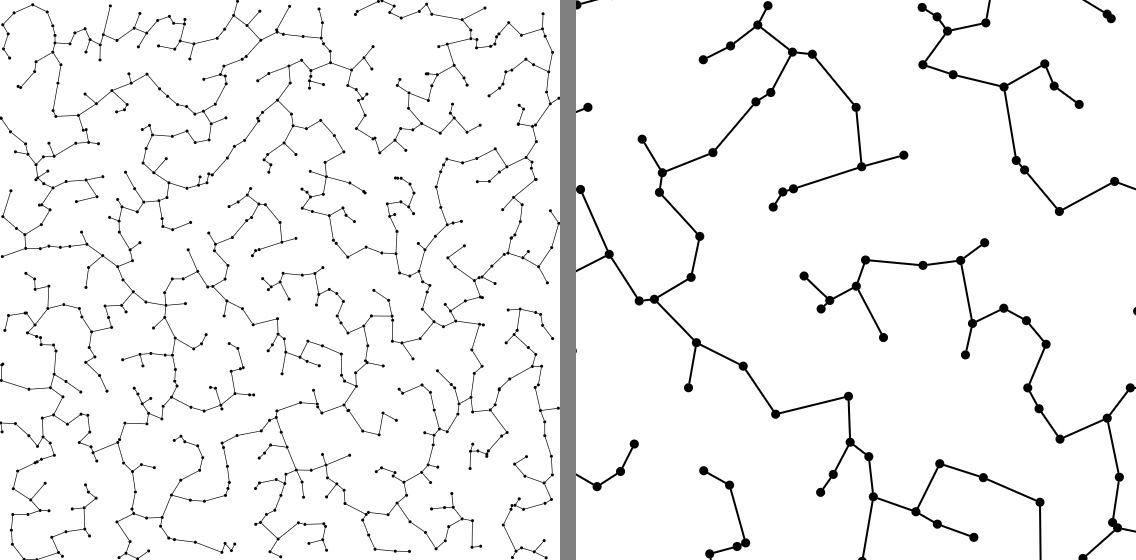
Left, the full canvas; right, a detail of the centre.
Give the GLSL for this pattern, as a Shadertoy shader.

```glsl
// Draws a sparse spanning tree of thin lines joining randomly scattered black dots.

#define GRID 14            // cells along the canvas side
#define PER_CELL 4         // dots in each cell
#define REACH 2            // cells searched around an edge for a detour
#define MAX_EDGE 1.0       // longest edge, in cells
#define DOT_RADIUS 0.0027  // in canvas units
#define LINE_WIDTH 0.0012  // in canvas units
#define SEED 5.0
#define INK vec3(0.0)
#define PAPER vec3(1.0)

const int WINDOW = 2 * REACH + 1;
const int NEAR_MAX = 9 * PER_CELL;
const int FLOOD_MAX = WINDOW * WINDOW * PER_CELL + 1;

vec2 hash23(vec3 p) {
    p = fract(p * vec3(0.1031, 0.1030, 0.0973));
    p += dot(p, p.yzx + 33.33);
    return fract((p.xx + p.yz) * p.zy);
}

// Position of one dot, in cell units
vec2 dotPosition(ivec2 cell, int k) {
    return vec2(cell) + hash23(vec3(vec2(cell) + 17.0, float(k) * 7.0 + SEED));
}

bool insideGrid(ivec2 cell) {
    return all(greaterThanEqual(cell, ivec2(0))) && all(lessThan(cell, ivec2(GRID)));
}

// True if a chain of hops, each shorter than the edge a-b, also joins a to b.
// Such an edge is the longest of a cycle and has no place in the tree.
bool hasDetour(vec2 a, vec2 b) {
    vec2 pts[FLOOD_MAX];
    int count = 1;
    pts[0] = a;
    ivec2 center = ivec2(floor(0.5 * (a + b)));
    for (int y = -REACH; y <= REACH; y++)
    for (int x = -REACH; x <= REACH; x++) {
        ivec2 cell = center + ivec2(x, y);
        if (!insideGrid(cell)) continue;
        for (int k = 0; k < PER_CELL; k++) pts[count++] = dotPosition(cell, k);
    }

    // Flood fill: reached dots are swapped to the front of the list
    vec2 ab = b - a;
    float limit = dot(ab, ab) * 0.9999;
    int reached = 1;
    for (int head = 0; head < reached; head++) {
        vec2 from = pts[head];
        vec2 toB = b - from;
        if (dot(toB, toB) < limit) return true;
        for (int k = reached; k < count; k++) {
            vec2 candidate = pts[k];
            vec2 hop = candidate - from;
            if (dot(hop, hop) < limit) {
                pts[k] = pts[reached];
                pts[reached++] = candidate;
            }
        }
    }
    return false;
}

// Share of a pixel covered by a line whose axis lies at the given distance
float lineCoverage(float dist, float width) {
    return clamp(min(width, 0.5 * width + 0.5 - dist), 0.0, 1.0);
}

void mainImage(out vec4 fragColor, in vec2 fragCoord) {
    float side = min(iResolution.x, iResolution.y);
    float pixelsPerCell = side / float(GRID);
    vec2 p = fragCoord / pixelsPerCell;
    ivec2 home = ivec2(floor(p));

    // Gather nearby dots
    vec2 near[NEAR_MAX];
    int count = 0;
    float nearest = 10.0;
    for (int y = -1; y <= 1; y++)
    for (int x = -1; x <= 1; x++) {
        ivec2 cell = home + ivec2(x, y);
        if (!insideGrid(cell)) continue;
        for (int k = 0; k < PER_CELL; k++) {
            vec2 q = dotPosition(cell, k);
            float d = distance(p, q);
            nearest = min(nearest, d);
            if (d < MAX_EDGE) near[count++] = q;
        }
    }
    float ink = clamp(DOT_RADIUS * side + 0.5 - nearest * pixelsPerCell, 0.0, 1.0);

    // Tree edges that cross this pixel
    float width = LINE_WIDTH * side;
    for (int i = 0; i < count; i++)
    for (int j = i + 1; j < count; j++) {
        vec2 a = near[i] - p, b = near[j] - p;
        if (dot(a, b) > 0.0) continue;
        float len = distance(a, b);
        if (len > MAX_EDGE) continue;
        float axisDist = abs(a.x * b.y - a.y * b.x) / max(len, 0.0001);
        float coverage = lineCoverage(axisDist * pixelsPerCell, width);
        if (coverage <= ink) continue;

        // Cheap two-hop test before the full flood
        bool bypassed = false;
        for (int k = 0; k < count && !bypassed; k++) {
            vec2 q = near[k] - p;
            bypassed = max(distance(a, q), distance(b, q)) < len * 0.9999;
        }
        if (!bypassed && !hasDetour(near[i], near[j])) ink = coverage;
    }

    fragColor = vec4(mix(PAPER, INK, ink), 1.0);
}
```
